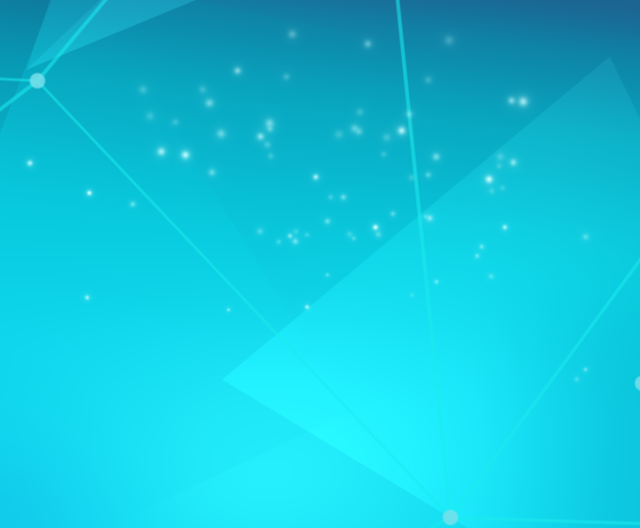
A Shadertoy shader for this background:

```glsl
// Cyan gradient with translucent facets, a network of thin lines and glowing specks.

float hash(float n) {
    return fract(sin(n * 12.9898 + 4.137) * 43758.5453);
}

// Soft half-plane: 1 on the left of the direction a to b.
float leftOf(vec2 p, vec2 a, vec2 b) {
    vec2 d = normalize(b - a);
    float side = d.x * (p.y - a.y) - d.y * (p.x - a.x);
    float aa = 1.0 / iResolution.y;
    return smoothstep(-aa, aa, side);
}

// Convex triangle with corners in counter-clockwise order.
float triangle(vec2 p, vec2 a, vec2 b, vec2 c) {
    return leftOf(p, a, b) * leftOf(p, b, c) * leftOf(p, c, a);
}

float link(vec2 p, vec2 a, vec2 b, float halfWidth) {
    vec2 d = b - a;
    float along = clamp(dot(p - a, d) / dot(d, d), 0.0, 1.0);
    float aa = 1.2 / iResolution.y;
    return 1.0 - smoothstep(halfWidth - aa, halfWidth + aa, length(p - a - d * along));
}

float disc(vec2 p, vec2 center, float radius) {
    float aa = 1.5 / iResolution.y;
    return 1.0 - smoothstep(radius - aa, radius + aa, length(p - center));
}

float glow(vec2 p, vec2 center, vec2 spread) {
    vec2 d = (p - center) / spread;
    return exp(-dot(d, d));
}

// Tilted vertical gradient, pale near the bottom and blue at the top right.
vec3 backdrop(vec2 p) {
    float t = p.y + 0.12 * (p.x - 0.6);
    vec3 color = mix(vec3(0.05, 0.83, 0.92), vec3(0.03, 0.79, 0.87), smoothstep(0.25, 0.58, t));
    color = mix(color, vec3(0.03, 0.65, 0.75), smoothstep(0.5, 0.87, t));
    color = mix(color, vec3(0.06, 0.50, 0.64), smoothstep(0.78, 1.01, t));
    color = mix(color, vec3(0.11, 0.39, 0.57), smoothstep(0.95, 1.08, t));
    color += vec3(0.08, 0.09, 0.06) * glow(p, vec2(0.52, 0.12), vec2(0.42, 0.28));
    color -= vec3(0.02, 0.08, 0.07) * smoothstep(0.85, 1.25, p.x) * (1.0 - smoothstep(0.2, 0.6, p.y));
    color -= vec3(0.0, 0.05, 0.01) * glow(p, vec2(0.0), vec2(0.22, 0.18));
    return color;
}

vec3 addFacets(vec3 color, vec2 p) {
    // Large facet rising to the upper right.
    vec2 peak = vec2(1.155, 0.893), tip = vec2(0.421, 0.281);
    float large = leftOf(p, peak, tip) * leftOf(p, tip, vec2(0.853, 0.02))
                * leftOf(p, vec2(1.32, 0.55), peak);
    color += vec3(0.025, 0.05, 0.04) * large * (1.0 - 0.6 * smoothstep(0.7, 1.2, p.x - 0.4 * p.y));

    // Bright wedge and shaded corner at the upper left.
    float wedge = triangle(p, vec2(0.05, 0.868), vec2(0.371, 1.0), vec2(0.2, 1.01));
    color += vec3(0.04, 0.10, 0.09) * wedge;
    float strip = triangle(p, vec2(0.05, 0.868), vec2(0.2, 1.01), vec2(0.098, 1.01));
    color += vec3(0.02, 0.05, 0.045) * strip;
    color -= vec3(0.0, 0.05, 0.045) * leftOf(p, vec2(0.0, 0.748), vec2(0.098, 1.0));

    // Faint folds across the middle, bottom and top.
    float fold = leftOf(p, vec2(0.28, 0.835), vec2(0.63, 0.275));
    color -= vec3(0.0, 0.014, 0.01) * fold * glow(p, vec2(0.45, 0.57), vec2(0.22, 0.25));
    float base = leftOf(p, vec2(0.58, 0.18), vec2(0.22, 0.01));
    color += vec3(0.015, 0.018, 0.01) * base * glow(p, vec2(0.5, 0.08), vec2(0.22, 0.14));
    float ceiling = leftOf(p, vec2(0.371, 1.0), vec2(0.88, 0.89));
    color += vec3(0.012, -0.012, -0.004) * ceiling * (1.0 - smoothstep(0.6, 0.95, p.x));
    return color;
}

vec3 addNetwork(vec3 color, vec2 p) {
    vec2 upper = vec2(0.071, 0.847), lower = vec2(0.853, 0.02);
    float lines = link(p, upper, lower, 0.0025);
    lines = max(lines, link(p, lower, vec2(0.752, 1.01), 0.0035));
    lines = max(lines, link(p, lower, vec2(1.22, 0.518), 0.003));
    lines = max(lines, link(p, lower, vec2(1.22, 0.008), 0.003));
    lines = max(lines, link(p, lower, vec2(0.8, -0.01), 0.003));
    lines = max(lines, link(p, upper, vec2(0.208, 1.01), 0.0035));
    lines = max(lines, link(p, upper, vec2(-0.01, 0.851), 0.0025));
    lines = max(lines, link(p, upper, vec2(-0.01, 0.785), 0.0035));
    color = mix(color, vec3(0.10, 0.92, 0.93), 0.58 * lines);

    float nodes = max(disc(p, upper, 0.0145), disc(p, lower, 0.0145));
    nodes = max(nodes, disc(p, vec2(1.217, 0.274), 0.0145));
    return mix(color, vec3(0.47, 0.88, 0.92), 0.85 * nodes);
}

// Specks grow larger and hazier with height and drift lower on the right.
vec3 addSpecks(vec3 color, vec2 p) {
    for (int i = 0; i < 72; i++) {
        float n = float(i);
        float x = 1.21 * mix(hash(n), 0.5 * (hash(n) + hash(n + 91.3)), 0.6);
        float y = 0.36 + 0.6 * mix(hash(n + 37.7), hash(n + 63.1), 0.35);
        y -= 0.3 * smoothstep(0.75, 1.2, x) * hash(n + 17.9);
        float radius = mix(0.0035, 0.0075, smoothstep(0.35, 0.95, y)) * mix(0.8, 1.2, hash(n + 5.3));
        float strength = mix(0.2, 0.85, pow(hash(n + 71.9), 2.5));
        float light = glow(p, vec2(x, y), vec2(radius)) + 0.2 * glow(p, vec2(x, y), vec2(2.2 * radius));
        color = mix(color, vec3(0.80, 1.0, 1.0), min(strength * light, 1.0));
    }
    return color;
}

void mainImage(out vec4 fragColor, in vec2 fragCoord) {
    vec2 p = fragCoord / iResolution.y;
    vec3 color = addFacets(backdrop(p), p);
    color = addNetwork(color, p);
    color = addSpecks(color, p);
    fragColor = vec4(clamp(color, 0.0, 1.0), 1.0);
}
```
